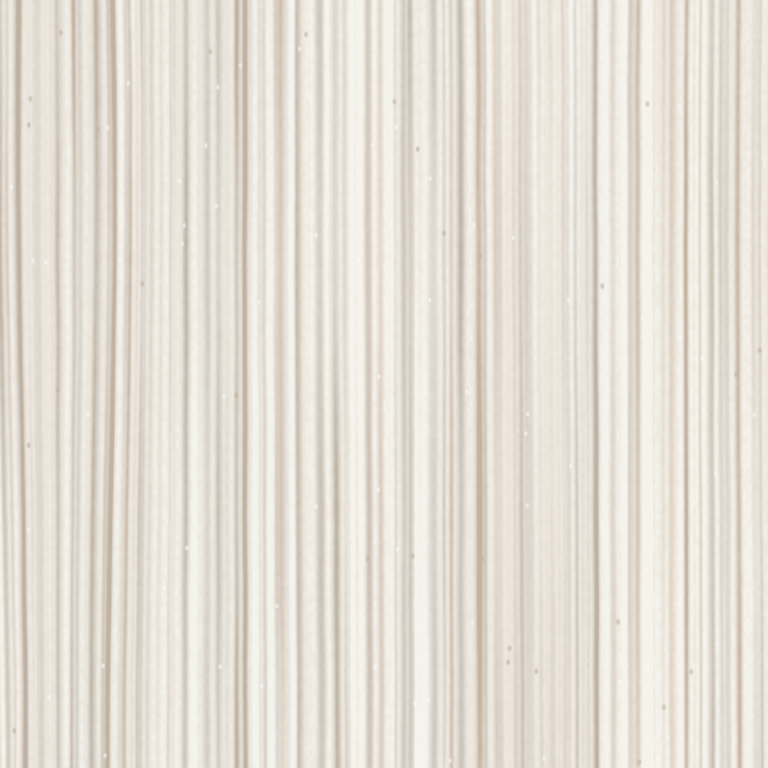
A Shadertoy shader for this texture:

```glsl
// Pale combed surface: soft vertical grooves in cream, beige and grey on off-white.
// Two layers of jittered grooves add up to a shade, which a colour ramp turns
// into paint; slow noise bends, fades and tints them, then grain and specks follow.

const vec3 WHITE = vec3(0.955, 0.955, 0.93);
const vec3 CREAM = vec3(0.92, 0.90, 0.865);
const vec3 GREIGE = vec3(0.87, 0.85, 0.815);
const vec3 STONE = vec3(0.82, 0.795, 0.755);
const vec3 UMBER = vec3(0.75, 0.70, 0.64);
const vec3 WARM_SHIFT = vec3(0.022, -0.004, -0.022);

float hash(vec2 p) {
    vec3 q = fract(vec3(p.xyx) * 0.1031);
    q += dot(q, q.yzx + 33.33);
    return fract((q.x + q.y) * q.z);
}

float noise(vec2 p) {
    vec2 i = floor(p);
    vec2 f = fract(p);
    f = f * f * (3.0 - 2.0 * f);
    float low = mix(hash(i), hash(i + vec2(1.0, 0.0)), f.x);
    float high = mix(hash(i + vec2(0.0, 1.0)), hash(i + vec2(1.0)), f.x);
    return mix(low, high, f.y);
}

// Returns groove shade in x and its signed warmth in y.
vec2 grooves(vec2 p, float count, vec2 widths, vec2 depths, float seed) {
    float x = p.x * count;
    float cell = floor(x);
    vec2 sum = vec2(0.0);
    for (int k = -1; k <= 1; k++) {
        float id = cell + float(k) + 50.0;
        float center = id - 50.0 + 0.15 + 0.7 * hash(vec2(id, seed));
        float width = mix(widths.x, widths.y, hash(vec2(id, seed + 1.0)));
        float depth = mix(depths.x, depths.y, hash(vec2(id, seed + 2.0)));
        float fade = mix(0.6, 1.3, noise(vec2(id * 7.3, p.y * 3.0 + seed)));
        float offset = (x - center) / width;
        float shade = depth * fade * exp(-offset * offset);
        sum += shade * vec2(1.0, 2.0 * hash(vec2(id, seed + 3.0)) - 0.8);
    }
    return sum;
}

// Blends through the paint colours as the shade deepens.
vec3 paint(float shade) {
    vec3 color = mix(WHITE, CREAM, smoothstep(0.0, 0.24, shade));
    color = mix(color, GREIGE, smoothstep(0.22, 0.48, shade));
    color = mix(color, STONE, smoothstep(0.45, 0.75, shade));
    return mix(color, UMBER, smoothstep(0.7, 1.15, shade));
}

// Coverage of rare, slightly tall dots scattered on a grid.
float specks(vec2 p, float count, float chance, float seed) {
    vec2 cell = floor(p * count);
    vec2 center = 0.25 + 0.5 * vec2(hash(cell + seed), hash(cell + seed + 9.0));
    vec2 offset = (fract(p * count) - center) * vec2(1.0, 0.7);
    float present = step(hash(cell + seed + 21.0), chance);
    return present * (1.0 - smoothstep(0.04, 0.13, length(offset)));
}

void mainImage(out vec4 fragColor, in vec2 fragCoord) {
    vec2 uv = fragCoord / iResolution.xy;

    // Slow sideways drift keeps the grooves from being ruler straight
    vec2 p = uv;
    p.x += 0.012 * (noise(vec2(uv.x * 7.0, uv.y * 1.3)) - 0.5);
    p.x += 0.0012 * (noise(vec2(uv.x * 40.0, uv.y * 9.0)) - 0.5);

    // Wide grooves, fine grooves and broad bands
    vec2 wide = grooves(p, 47.0, vec2(0.13, 0.27), vec2(0.25, 0.95), 3.0);
    vec2 fine = grooves(p, 92.0, vec2(0.2, 0.34), vec2(0.0, 0.5), 17.0);
    float band = noise(vec2(p.x * 24.0 + 5.0, p.y * 0.8));
    float shade = wide.x + fine.x + 0.22 * (band - 0.3);

    // Fine grain with a slight vertical stretch
    float grain = noise(uv * vec2(230.0, 150.0)) - 0.5;
    shade += 0.09 * grain;

    // Warm and cool regions, warmer toward the right
    float region = noise(vec2(p.x * 9.0 + 2.0, p.y * 1.5)) - 0.55 + 0.35 * uv.x;
    float warmth = 0.9 * (wide.y + fine.y) + 0.45 * region;
    vec3 color = paint(shade) + WARM_SHIFT * clamp(warmth, -0.6, 1.0);

    // Sparse brown specks and bright flecks
    color = mix(color, UMBER, 0.6 * specks(uv, 34.0, 0.02, 5.0));
    color = mix(color, vec3(0.98), 0.6 * specks(uv, 40.0, 0.04, 71.0));

    fragColor = vec4(clamp(color, 0.0, 1.0), 1.0);
}
```
